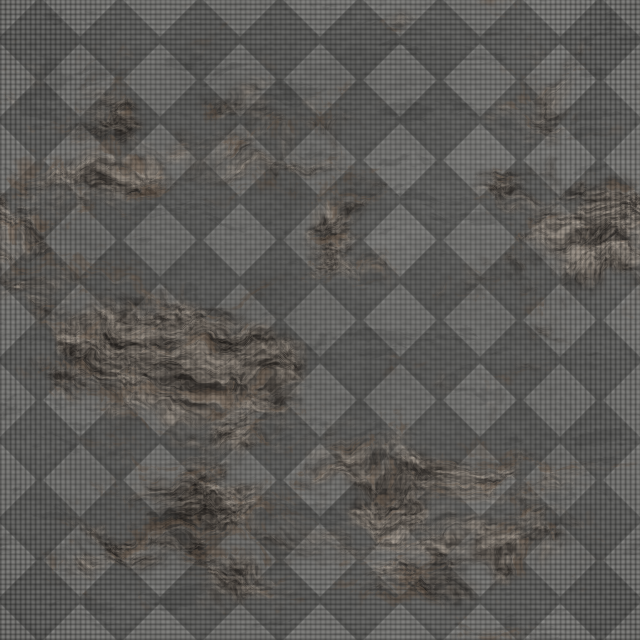
Reproduce this pattern procedurally as a Shadertoy shader.

```glsl
// Weathered checkerboard of diagonal stone tiles under a fine woven mesh
const float TILES = 8.0;        // diamonds across and down
const float MESH_LINES = 128.0; // threads across and down
const float TAU = 6.2831853;

float hash(vec2 p) {
    return fract(sin(dot(p, vec2(127.1, 311.7))) * 43758.5453);
}

// Value noise that repeats after a whole number of cells
float noise(vec2 p, vec2 period) {
    vec2 i = floor(p), f = fract(p);
    f = f * f * (3.0 - 2.0 * f);
    float a = hash(mod(i, period));
    float b = hash(mod(i + vec2(1.0, 0.0), period));
    float c = hash(mod(i + vec2(0.0, 1.0), period));
    float d = hash(mod(i + 1.0, period));
    return mix(mix(a, b, f.x), mix(c, d, f.x), f.y);
}

float fbm(vec2 uv, vec2 cells, float gain) {
    float sum = 0.0, total = 0.0, amp = 1.0;
    for (int k = 0; k < 5; k++) {
        sum += amp * noise(uv * cells + float(k) * 3.7, cells);
        total += amp;
        cells *= 2.0;
        amp *= gain;
    }
    return sum / total;
}

float segmentDistance(vec2 p, vec2 a, vec2 b) {
    vec2 pa = p - a, ba = b - a;
    return length(pa - ba * clamp(dot(pa, ba) / dot(ba, ba), 0.0, 1.0));
}

// Soft trail of heavier wear along a segment
float trail(vec2 uv, vec2 a, vec2 b, float radius) {
    return 1.0 - smoothstep(0.0, radius, segmentDistance(uv, a, b));
}

// Diamond tiles, dark joints and a thin bright rim
vec3 tileColor(vec2 uv, float pixel) {
    vec2 grid = uv * TILES + 0.5;
    vec2 q = abs(fract(grid) - 0.5);
    float d = q.x + q.y;
    float aa = pixel * TILES * 1.2;
    float inside = 1.0 - smoothstep(0.46 - aa, 0.46 + aa, d);
    float rim = 1.0 - smoothstep(0.008, 0.018 + aa, abs(d - 0.445));
    float joint = 1.0 - smoothstep(0.02, 0.04 + aa, abs(d - 0.50));
    float shade = (hash(mod(floor(grid), TILES)) - 0.5) * 0.025;
    vec3 dark = vec3(0.388, 0.388, 0.382);
    vec3 light = vec3(0.472, 0.471, 0.463) + shade;
    return mix(dark, light, inside) + 0.022 * rim * inside - 0.016 * joint;
}

// Brown stains, chipped crust and fine grain
vec3 weather(vec3 color, vec2 uv) {
    vec2 warp = vec2(fbm(uv, vec2(9.0), 0.5), fbm(uv + 0.37, vec2(9.0), 0.5)) - 0.5;
    vec2 w = uv + warp * 0.07;
    float heavy = trail(w, vec2(0.37, 0.84), vec2(0.64, 0.62), 0.12);
    heavy = max(heavy, trail(w, vec2(0.18, 0.45), vec2(0.46, 0.37), 0.11));
    heavy = max(heavy, 0.7 * trail(w, vec2(0.50, 0.57), vec2(0.72, 0.56), 0.07));
    float patches = fbm(w, vec2(6.0, 8.0), 0.62) + 0.13 * heavy;
    float wear = smoothstep(0.49, 0.70, patches);

    float streak = fbm(w, vec2(14.0, 34.0), 0.65);
    float crust = fbm(w + warp * 0.05, vec2(26.0, 40.0), 0.7);
    float below = fbm(w + warp * 0.05 - vec2(0.003, 0.005), vec2(26.0, 40.0), 0.7);
    float relief = clamp((crust - below) * 1.2, -0.18, 0.18);

    vec3 stain = mix(vec3(0.27, 0.235, 0.205), vec3(0.50, 0.455, 0.41),
                     smoothstep(0.36, 0.66, streak));
    color = mix(color, stain, wear * 0.62);
    color += relief * wear * vec3(0.70, 0.66, 0.61);

    // Small rust flecks and dark pits outside the large stains
    float fleck = smoothstep(0.58, 0.72, crust) * smoothstep(0.42, 0.58, patches);
    color = mix(color, vec3(0.40, 0.33, 0.27), fleck * 0.45);
    float pit = smoothstep(0.60, 0.74, streak) * (1.0 - wear);
    color *= 1.0 - 0.13 * pit;

    float cloud = fbm(uv + 0.61, vec2(4.0), 0.5) - 0.5;
    float grain = noise(uv * vec2(130.0, 210.0), vec2(130.0, 210.0)) - 0.5;
    return color + 0.07 * cloud + 0.035 * grain + 0.06 * (streak - 0.5);
}

// Threads darken both axes and show more towards the borders
float mesh(vec2 uv) {
    vec2 wave = 0.5 + 0.5 * cos(TAU * (uv * MESH_LINES - 0.125));
    vec2 thread = wave * wave;
    vec2 strength = mix(vec2(0.15), vec2(0.27), smoothstep(0.22, 0.5, abs(uv - 0.5)));
    vec2 shade = 1.0 - strength * thread;
    return shade.x * shade.y;
}

void mainImage(out vec4 fragColor, in vec2 fragCoord) {
    vec2 uv = fragCoord / iResolution.y;
    float pixel = 1.0 / iResolution.y;
    vec3 color = weather(tileColor(uv, pixel), uv);
    vec2 border = smoothstep(0.34, 0.5, abs(uv - 0.5));
    color *= 1.0 + 0.06 * max(border.x, border.y);
    fragColor = vec4(clamp(color * mesh(uv), 0.0, 1.0), 1.0);
}
```
